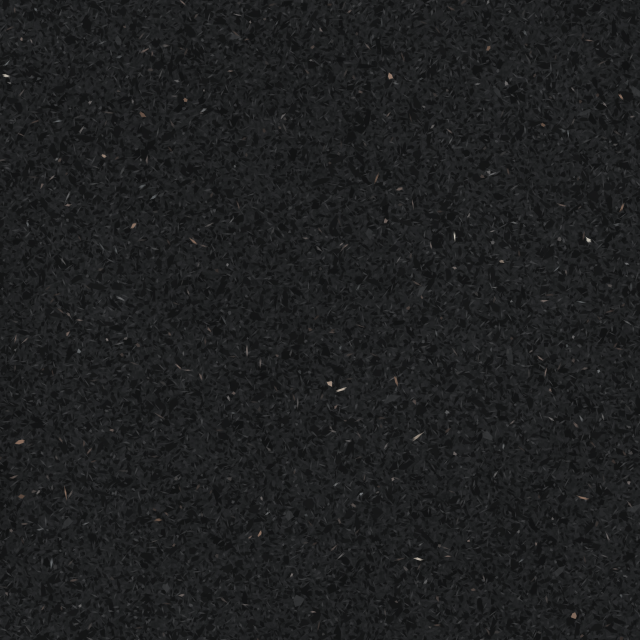
Reproduce this texture procedurally as a WebGL 2 fragment shader.

```glsl
#version 300 es
precision highp float;
// Black engineered stone: angular dark and grey chips packed in a charcoal
// binder, with thin pale slivers and a few warm or cool mineral flecks.
// Each layer scatters random convex polygons over a jittered grid.
uniform vec2 u_resolution;
out vec4 fragColor;

vec4 hash4(vec2 p) {
    vec4 q = fract(p.xyxy * vec4(0.1031, 0.1030, 0.0973, 0.1099));
    q += dot(q, q.wzxy + 33.33);
    return fract((q.xxyz + q.yzzw) * q.zywx);
}

float valueNoise(vec2 p) {
    vec2 i = floor(p), f = fract(p);
    f = f * f * (3.0 - 2.0 * f);
    float low = mix(hash4(i).x, hash4(i + vec2(1, 0)).x, f.x);
    float high = mix(hash4(i + vec2(0, 1)).x, hash4(i + vec2(1, 1)).x, f.x);
    return mix(low, high, f.y);
}

// Signed distance to an irregular five-sided chip around the origin
float chipDistance(vec2 q, float radius, vec4 shape) {
    float d = length(q) - 1.4 * radius;
    for (int k = 0; k < 5; k++) {
        float side = float(k);
        float wobble = fract(shape.x * 7.0 + side * 0.618 + shape.y * side);
        float angle = 1.2566 * (side + 0.7 * (wobble - 0.5));
        float reach = radius * (0.7 + 0.5 * fract(wobble * 5.3 + shape.z));
        d = max(d, dot(q, vec2(cos(angle), sin(angle))) - reach);
    }
    return d;
}

// One layer of chips: x = coverage, y = random tone, z = random tint
vec3 chips(vec2 p, float cells, float density, float radius, float stretch, float seed) {
    vec2 g = p * cells, cell = floor(g);
    vec3 best = vec3(0.0);
    for (int y = -1; y <= 1; y++) {
        for (int x = -1; x <= 1; x++) {
            vec2 id = cell + vec2(x, y);
            vec4 place = hash4(id + seed);
            if (place.w > density) continue;
            vec4 shape = hash4(id + seed + 371.7);
            float c = cos(6.2832 * place.z), s = sin(6.2832 * place.z);
            vec2 q = mat2(c, -s, s, c) * (g - id - place.xy);
            float pull = mix(1.0, stretch, shape.w);
            q *= vec2(1.0 / pull, pull);
            float size = radius * (0.75 + 0.5 * shape.y);
            float soft = 0.7 * pull * cells / u_resolution.y;
            float cover = smoothstep(soft, -soft, chipDistance(q, size, shape));
            if (cover > best.x) best = vec3(cover, shape.x, shape.z);
        }
    }
    return best;
}

void main() {
    vec2 p = gl_FragCoord.xy / u_resolution.y;

    // Charcoal binder with fine grain
    float grain = valueNoise(p * 230.0) + 0.8 * valueNoise(p * 430.0 + 17.0) - 0.9;
    vec3 color = vec3(0.122, 0.127, 0.130) + 0.035 * grain;

    // Grey chips underneath
    vec3 layer = chips(p, 105.0, 0.75, 0.32, 1.8, 11.0);
    color = mix(color, vec3(0.149, 0.152, 0.158) + 0.035 * (layer.y - 0.5), 0.9 * layer.x);

    // Dark chips in three sizes, from small to large
    for (int i = 0; i < 3; i++) {
        float n = float(i);
        layer = chips(p, 135.0 - 41.0 * n, 0.50 - 0.09 * n, 0.29 + 0.02 * n, 1.8, 40.0 + 29.0 * n);
        vec3 dark = vec3(0.073, 0.076, 0.078) + 0.022 * (layer.y - 0.4);
        color = mix(color, dark, 0.96 * layer.x);
    }

    // Thin grey slivers between the chips
    layer = chips(p, 100.0, 0.55, 0.18, 2.3, 131.0);
    color = mix(color, vec3(0.158, 0.161, 0.166) + 0.10 * layer.y * layer.y, 0.9 * layer.x);

    // Very scarce larger grey chips
    layer = chips(p, 26.0, 0.016, 0.16, 1.8, 163.0);
    color = mix(color, vec3(0.20, 0.205, 0.21) + 0.06 * (layer.y - 0.5), 0.75 * layer.x);

    // Small flecks, mostly dim, tinted from warm to cool
    layer = chips(p, 52.0, 0.20, 0.115, 2.2, 197.0);
    vec3 tint = mix(vec3(1.0, 0.86, 0.80), vec3(0.94, 0.98, 1.0), layer.z);
    color = mix(color, tint * (0.21 + 0.27 * layer.y * layer.y), 0.9 * layer.x);

    // Rare bright flecks: tan, pink or near white
    layer = chips(p, 15.0, 0.14, 0.048, 2.2, 229.0);
    tint = mix(vec3(0.52, 0.42, 0.36), vec3(0.82, 0.80, 0.75), smoothstep(0.55, 0.95, layer.z));
    color = mix(color, tint * (0.65 + 0.4 * layer.y), layer.x);

    // Faint broad unevenness
    color *= 0.95 + 0.07 * valueNoise(p * 7.0 + 5.0) + 0.05 * valueNoise(p * 22.0 + 9.0);
    fragColor = vec4(color, 1.0);
}
```
